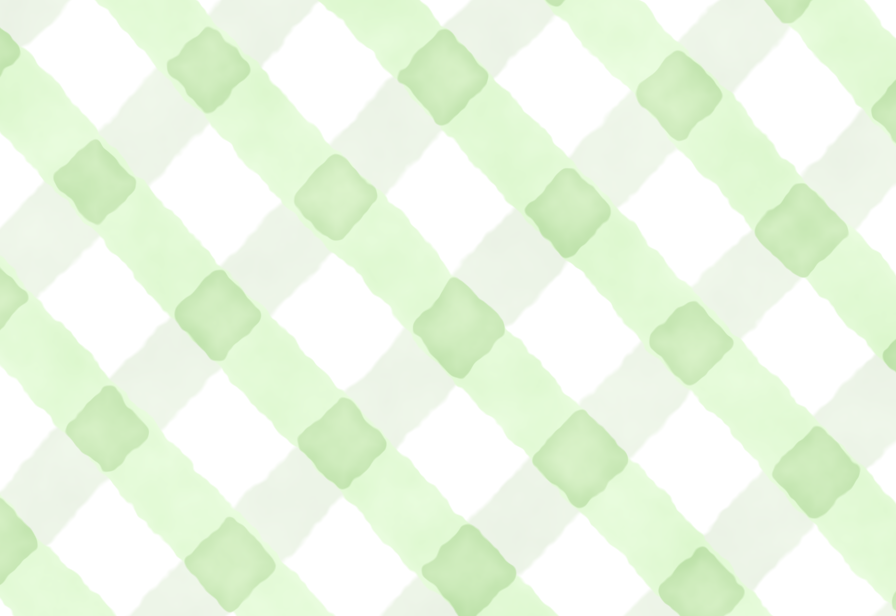
Write a WebGL 1 fragment shader that draws this pattern.

```glsl
precision highp float;
// Diagonal watercolour gingham: pale green and grey brush bands cross on a white
// ground, with a darker rounded patch at every crossing. Bands repeat by fract;
// value noise roughens the edges, and a hash varies each patch and band.

uniform vec2 u_resolution;

const vec3 PAPER = vec3(1.0);
const vec3 GREY_WASH = vec3(0.93, 0.96, 0.91);
const vec3 GREEN_WASH = vec3(0.89, 0.98, 0.84);
const vec3 PATCH_WASH = vec3(0.82, 0.93, 0.75);
const vec3 PATCH_RIM = vec3(0.765, 0.895, 0.69);

// Lengths are fractions of the canvas height.
const float GREEN_SPACING = 0.2616;
const float GREY_SPACING = 0.2897;
const float GREEN_HALF = 0.0575;
const float GREY_HALF = 0.0585;
const float PATCH_HALF = 0.054;
const float PATCH_ROUND = 0.014;

float hash(vec2 p) {
  return fract(sin(dot(p, vec2(127.1, 311.7))) * 43758.5453);
}

float noise(vec2 p) {
  vec2 cell = floor(p);
  vec2 f = fract(p);
  f = f * f * (3.0 - 2.0 * f);
  return mix(mix(hash(cell), hash(cell + vec2(1.0, 0.0)), f.x),
             mix(hash(cell + vec2(0.0, 1.0)), hash(cell + vec2(1.0)), f.x), f.y);
}

// Layered noise centred on zero.
float mottle(vec2 p) {
  float sum = 0.0;
  float gain = 0.5;
  for (int octave = 0; octave < 4; octave++) {
    sum += gain * (noise(p) - 0.5);
    p = mat2(1.6, 1.2, -1.2, 1.6) * p + 7.3;
    gain *= 0.5;
  }
  return sum;
}

// Broad brush drift plus fine ragged nibbles.
float roughEdge(vec2 p, float seed) {
  vec2 q = p + seed * vec2(3.7, 8.1);
  return 0.009 * (noise(q * 9.0) - 0.5) + 0.0065 * (noise(q * 42.0) - 0.5)
       + 0.003 * (noise(q * 95.0) - 0.5);
}

// Returns signed offset from the nearest band centre and the band index.
vec2 repeatBand(float position, float spacing) {
  float cell = position / spacing + 0.5;
  return vec2((fract(cell) - 0.5) * spacing, floor(cell));
}

float roundedBox(vec2 p, float halfSize, float radius) {
  vec2 q = abs(p) - halfSize + radius;
  return length(max(q, 0.0)) + min(max(q.x, q.y), 0.0) - radius;
}

float coverage(float dist, float softness) {
  return 1.0 - smoothstep(-softness, softness, dist);
}

void main() {
  float pixel = 1.0 / u_resolution.y;
  vec2 p = gl_FragCoord.xy * pixel;
  vec2 down = vec2(p.x, 1.0 - p.y);

  // Nearly perpendicular band axes.
  vec2 greenNormal = normalize(vec2(1.0, -0.955));
  vec2 greyNormal = normalize(vec2(1.0, 0.96));
  float drift = 0.012 * (noise(down * 3.0 + 4.0) - 0.5);
  vec2 green = repeatBand(dot(down, greenNormal) - 0.1685 + drift, GREEN_SPACING);
  vec2 grey = repeatBand(dot(down, greyNormal) - 0.6115 - drift, GREY_SPACING);

  float grain = mottle(down * 16.0);
  float cloud = mottle(down * 7.0 + 19.0);

  // Grey bands, with softly fading sides.
  float greyDist = abs(grey.x) - GREY_HALF + roughEdge(down, grey.y + 11.0);
  vec3 greyInk = GREY_WASH + 0.025 * grain + 0.025 * cloud;
  vec3 color = mix(PAPER, greyInk, coverage(greyDist, 0.0035 + pixel * 0.5));

  // Green bands, laid over the grey.
  float greenDist = abs(green.x) - GREEN_HALF + roughEdge(down, green.y + 31.0);
  vec3 greenInk = GREEN_WASH + vec3(0.05, 0.02, 0.065) * (grain + cloud);
  greenInk += vec3(0.012, 0.004, 0.016) * smoothstep(-0.018, 0.0, greenDist);
  color = mix(color, greenInk, coverage(greenDist, 0.0012 + pixel * 0.6));

  // Crossing patches, each a little shifted and resized.
  vec2 crossing = vec2(green.y, grey.y);
  vec2 shift = vec2(hash(crossing + 2.0), hash(crossing + 5.0)) - 0.5;
  float size = PATCH_HALF + 0.008 * (hash(crossing + 9.0) - 0.5);
  vec2 local = vec2(green.x, grey.x) - 0.009 * shift;
  float patchDist = roundedBox(local, size, PATCH_ROUND);
  patchDist += 0.9 * roughEdge(down, 51.0 + hash(crossing) * 8.0);

  // Pigment gathers at the rim and thins in the middle.
  float rim = smoothstep(-0.032, 0.0, patchDist);
  vec3 patchInk = mix(PATCH_WASH, PATCH_RIM, 0.65 * rim);
  patchInk += vec3(0.09, 0.05, 0.1) * (grain + cloud);
  color = mix(color, patchInk, coverage(patchDist, 0.001 + pixel * 0.6));

  gl_FragColor = vec4(clamp(color, 0.0, 1.0), 1.0);
}
```
